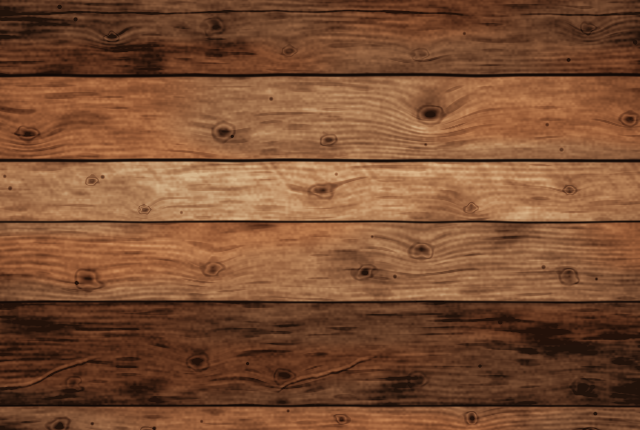
Give the GLSL for this texture, as a WebGL 1 fragment shader.

```glsl
precision highp float;
// Six weathered horizontal boards of uneven height and tone, split by dark seams.
// Knots bend a height field whose stretched noise and rings give the grain;
// a tone from 0 (black brown) to 5 (pale wood) is then mapped to colour.
uniform vec2 u_resolution;

float hash(vec2 p) {
  vec3 q = fract(p.xyx * 0.1031);
  q += dot(q, q.yzx + 33.33);
  return fract((q.x + q.y) * q.z);
}

float noise(vec2 p) {
  vec2 i = floor(p), f = fract(p);
  f = f * f * (3.0 - 2.0 * f);
  return mix(mix(hash(i), hash(i + vec2(1.0, 0.0)), f.x),
             mix(hash(i + vec2(0.0, 1.0)), hash(i + 1.0), f.x), f.y);
}

float fbm(vec2 p) {
  float sum = 0.0, amp = 0.5;
  for (int i = 0; i < 4; i++) {
    sum += amp * noise(p);
    p = p * 2.03 + 19.7;
    amp *= 0.5;
  }
  return sum;
}

// Lower edge and base tone of each board, counted from the bottom
vec2 board(float i) {
  if (i < 0.5) return vec2(-0.05, 2.85);
  if (i < 1.5) return vec2(0.056, 1.4);
  if (i < 2.5) return vec2(0.298, 3.15);
  if (i < 3.5) return vec2(0.484, 4.0);
  if (i < 4.5) return vec2(0.627, 3.2);
  return i < 5.5 ? vec2(0.825, 1.9) : vec2(1.06, 1.9);
}

vec3 woodColor(float tone) {
  vec3 c = mix(vec3(0.13, 0.07, 0.04), vec3(0.31, 0.18, 0.11), clamp(tone, 0.0, 1.0));
  c = mix(c, vec3(0.44, 0.28, 0.18), clamp(tone - 1.0, 0.0, 1.0));
  c = mix(c, vec3(0.57, 0.38, 0.25), clamp(tone - 2.0, 0.0, 1.0));
  c = mix(c, vec3(0.70, 0.51, 0.35), clamp(tone - 3.0, 0.0, 1.0));
  return mix(c, vec3(0.81, 0.67, 0.51), clamp(tone - 4.0, 0.0, 1.2));
}

// Soft line of given half width
float stroke(float dist, float halfWidth) {
  float soft = 0.75 / u_resolution.y + 0.0008;
  return 1.0 - smoothstep(halfWidth - soft, halfWidth + soft, abs(dist));
}

void main() {
  vec2 p = gl_FragCoord.xy / u_resolution.y;

  // Find the board and its seams
  float id = 0.0, seam = 0.0, seamShade = 0.0;
  for (int i = 1; i < 6; i++) {
    float k = float(i);
    float d = p.y - board(k).x - 0.003 * (noise(vec2(p.x * 9.0, k * 7.0)) - 0.5);
    if (d > 0.0) id = k;
    seam = max(seam, stroke(d, k > 3.5 ? 0.0034 : 0.0021));
    seamShade += exp(-abs(d) * 140.0);
  }
  float low = board(id).x, high = board(id + 1.0).x, tone = board(id).y;
  float strength = tone > 2.5 ? 1.0 : 0.55;

  // Knots and nail holes
  float height = p.y + 0.035 * (fbm(vec2(p.x * 2.2 + id * 13.0, p.y * 7.0)) - 0.5);
  float dark = 0.0;
  for (int j = 0; j < 5; j++) {
    vec2 key = vec2(float(j) + 7.0 * id, id + 3.0);
    float r = mix(0.009, 0.022, hash(key));
    vec2 center = vec2((float(j) + 0.1 + 0.8 * hash(key + 17.0)) * 0.3,
                       mix(low, high, 0.18 + 0.64 * hash(key + 31.0)));
    vec2 d = (p - center) * vec2(0.75, 1.0) / r;
    float q = length(d) + 0.7 * (noise(d * 1.4 + key * 5.0) - 0.5);
    height += 3.5 * r * exp(-dot(d, d) * 0.12) * (hash(key + 47.0) - 0.25);
    dark += strength * (2.2 * (1.0 - smoothstep(0.15, 0.8, q))
          + 1.1 * (1.0 - smoothstep(0.0, 0.3, abs(q - 1.0)))
          + 0.9 * exp(-q * 0.7) * noise(d * vec2(0.9, 3.0) + key));
    vec2 nail = vec2(1.5 * hash(key + 61.0), mix(low, high, 0.1 + 0.8 * hash(key + 83.0)));
    dark += 2.2 * stroke(length(p - nail), 0.0025 + 0.002 * hash(key + 97.0));
  }

  // Grain: broad streaks, fine fibres, growth rings and dark weathering
  vec2 g = vec2(p.x, height) + id * vec2(3.7, 1.3);
  tone += 1.5 * (fbm(g * vec2(2.5, 22.0)) - 0.47);
  tone += 1.5 * (fbm(g * vec2(9.0, 75.0)) - 0.47);
  tone += 0.8 * (noise(vec2(p.x * 32.0, height * 150.0)) - 0.5);
  tone += 0.6 * (noise(p * vec2(150.0, 170.0)) - 0.5);
  float ringZone = smoothstep(0.35, 0.75, noise(g * vec2(3.0, 9.0) + 41.0));
  tone += 0.38 * ringZone * sin(height * 480.0 + 5.0 * noise(g * vec2(4.0, 14.0)));
  tone -= 1.3 * smoothstep(0.55, 0.8, fbm(g * vec2(5.0, 13.0) + 71.0));
  tone -= 0.9 * smoothstep(0.68, 0.9, noise(g * vec2(14.0, 110.0) + 23.0));

  // Slanted saw marks, strongest along the top of the pale board
  float sawn = id == 3.0 ? smoothstep(low, high, p.y) : 0.25;
  tone += 0.9 * sawn * (noise(vec2((p.x + 0.8 * p.y) * 85.0, p.y * 9.0)) - 0.5);

  // Long split in the top board, rising splits in the dark lower board
  float wave = fbm(vec2(p.x * 5.0, 8.0)) - 0.5;
  dark += 2.0 * stroke(p.y - 0.969 - 0.022 * wave, 0.0018) * smoothstep(0.2, 0.5, noise(vec2(p.x * 6.0, 2.0)));
  for (int k = 0; k < 2; k++) {
    float x = p.x - 0.64 * float(k);
    float d = p.y - 0.09 - 0.32 * x - 0.035 * (fbm(vec2(p.x * 14.0, 4.0)) - 0.5);
    float span = smoothstep(-0.02, 0.03, x) * (1.0 - smoothstep(0.17, 0.26, x));
    dark += span * (1.3 * stroke(d, 0.002) - 0.8 * stroke(d - 0.007, 0.003));
  }

  // Light falls off from the middle; seams stay darkest
  vec2 c = p - vec2(0.5 * u_resolution.x / u_resolution.y, 0.5);
  tone += 0.4 - 1.6 * dot(c, c) - dark - 0.7 * seamShade;
  vec3 color = woodColor(tone);
  float warmth = smoothstep(0.35, 0.75, noise(g * vec2(2.0, 11.0) + 9.0)) * (id == 3.0 ? 0.3 : 1.0);
  color *= mix(vec3(1.0), vec3(1.05, 0.95, 0.87), warmth);
  color = mix(color, vec3(0.06, 0.03, 0.02), seam * 0.95);
  gl_FragColor = vec4(color, 1.0);
}
```
